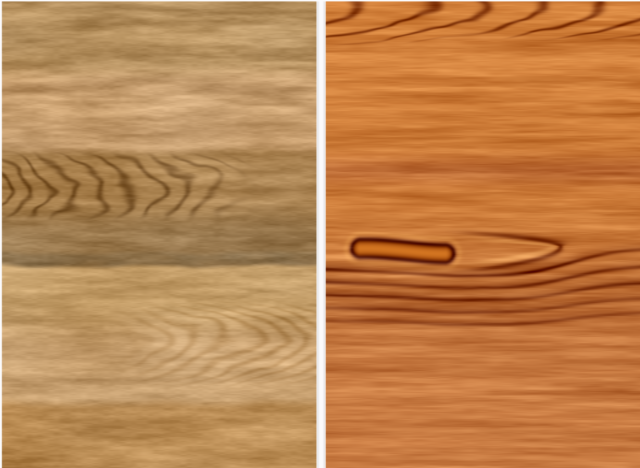
Reproduce this texture procedurally as a WebGL 2 fragment shader.

```glsl
#version 300 es
precision highp float;
// Two wood samples side by side: pale oak planks and knotted orange pine, split by a white gap.
uniform vec2 u_resolution;
out vec4 outColor;

float hash(vec2 p) {
  p = fract(p * vec2(0.1031, 0.1137));
  p += dot(p, p.yx + 33.33);
  return fract((p.x + p.y) * p.x * 7.31);
}

float noise(vec2 p) {
  vec2 i = floor(p), f = fract(p);
  f = f * f * (3.0 - 2.0 * f);
  return mix(mix(hash(i), hash(i + vec2(1, 0)), f.x),
             mix(hash(i + vec2(0, 1)), hash(i + vec2(1, 1)), f.x), f.y);
}

// Signed streaks stretched along x, built from three octaves
float streaks(vec2 p, vec2 scale) {
  float sum = 0.0, amp = 0.5;
  for (int i = 0; i < 3; i++) {
    sum += amp * (noise(p * scale + float(i) * 17.3) - 0.5);
    scale *= vec2(2.3, 2.0);
    amp *= 0.7;
  }
  return sum;
}

// Soft window between a and b
float band(float v, float a, float b, float soft) {
  return smoothstep(a - soft, a + soft, v) * (1.0 - smoothstep(b - soft, b + soft, v));
}

float line(float d, float width) {
  return exp(-d * d / (width * width));
}

// Repeated arched growth rings whose tips point right
float arches(vec2 p, float bend, float spacing, float sharpness) {
  float wobble = (noise(p * vec2(9.0, 24.0)) - 0.5) * 0.06 + (noise(p * vec2(24.0, 55.0)) - 0.5) * 0.022;
  float phase = fract((p.x + bend * p.y * p.y + wobble) / spacing);
  return pow(0.5 + 0.5 * cos(6.28319 * phase), sharpness);
}

vec3 oak(vec2 p) {
  float y = p.y + (noise(p * vec2(14.0, 3.0)) - 0.5) * 0.008;
  // Plank tones from bottom to top
  vec3 c = mix(vec3(0.71, 0.53, 0.31), vec3(0.77, 0.615, 0.425), smoothstep(0.125, 0.15, y));
  c = mix(c, vec3(0.76, 0.61, 0.40), smoothstep(0.25, 0.36, y));
  c = mix(c, vec3(0.60, 0.47, 0.30), smoothstep(0.425, 0.437, y));
  c = mix(c, vec3(0.64, 0.485, 0.29), smoothstep(0.49, 0.58, y));
  c = mix(c, vec3(0.77, 0.61, 0.425), smoothstep(0.667, 0.69, y));
  c = mix(c, vec3(0.71, 0.565, 0.37), smoothstep(0.82, 0.87, y));
  // Long grain, broad stains and short flecks
  float upper = smoothstep(0.68, 0.76, y);
  c += streaks(p, vec2(3.5, 42.0)) * mix(0.17, 0.28, upper) * vec3(1.0, 1.0, 0.95);
  c += streaks(p + 8.0, vec2(16.0, 90.0)) * 0.15;
  c += (noise(p * vec2(5.0, 13.0)) - 0.5) * vec3(0.05, 0.06, 0.07);
  // Dark arched figure in the middle plank
  float figure = band(p.y, 0.54, 0.665, 0.016) * (1.0 - smoothstep(0.38, 0.58, p.x));
  float rings = arches(p - vec2(0.0, 0.59), 12.0, 0.058, 4.0);
  c -= figure * (rings * 0.19 - 0.035) * vec3(1.0, 0.95, 0.8);
  // Faint arched figure in the pale plank
  float faint = band(p.y, 0.19, 0.34, 0.03) * smoothstep(0.2, 0.42, p.x);
  c -= faint * (arches(p - vec2(0.0, 0.272), 24.0, 0.06, 2.0) - 0.35) * vec3(0.08, 0.09, 0.10);
  // Shadowed plank joint
  c -= band(y, 0.432, 0.46, 0.008) * vec3(0.07, 0.05, 0.03) * (0.5 + noise(p * vec2(20.0, 60.0)));
  return c;
}

vec3 pine(vec2 p) {
  vec3 ringTint = vec3(0.36, 0.34, 0.22);
  vec3 c = mix(vec3(0.765, 0.46, 0.24), vec3(0.80, 0.48, 0.215), smoothstep(0.25, 0.65, p.y));
  c -= line(p.y - 0.635, 0.03) * vec3(0.06, 0.06, 0.01);
  // Fine horizontal grain
  c += streaks(p, vec2(2.2, 58.0)) * vec3(0.20, 0.21, 0.18);
  c += streaks(p + 4.0, vec2(7.0, 100.0)) * vec3(0.14, 0.16, 0.14);
  // Arched figure along the top edge
  float crown = smoothstep(0.915, 0.945, p.y + 0.02 * noise(p * vec2(8.0, 1.0)));
  c -= crown * (arches(p - vec2(0.03, 0.985), 45.0, 0.125, 7.0) * 0.85 - 0.08) * ringTint;
  // Growth lines sweeping below the knot
  float wave = (noise(p * vec2(7.0, 4.0)) - 0.5) * 0.007;
  for (int i = 0; i < 5; i++) {
    float k = float(i);
    float rise = 0.045 * exp(-0.3 * k) * smoothstep(1.08, 1.42, p.x);
    float dip = 0.013 * line(p.x - 0.97, 0.22);
    float d = p.y - (0.425 - 0.0265 * k + rise - dip + wave);
    float strength = (0.85 - 0.12 * k) * (0.65 + 0.6 * noise(vec2(p.x * 6.0, k * 5.0)));
    c -= (line(d, 0.0045) + 0.3 * line(d - 0.006, 0.009)) * strength * ringTint;
  }
  // Pointed ring that wraps the knot, lit on its inner side
  vec2 q = p - vec2(1.2, 0.473);
  float bend = q.y > 0.0 ? 230.0 : 72.0;
  float loopDist = (q.x + bend * q.y * q.y + wave) / length(vec2(1.0, 2.0 * bend * q.y));
  float fade = smoothstep(-0.28, -0.08, q.x) * band(q.y, -0.055, 0.04, 0.01);
  c -= line(loopDist, 0.006) * fade * ringTint * 0.85;
  c += line(loopDist + 0.018, 0.012) * fade * vec3(0.07, 0.09, 0.07);
  // Knot: rounded capsule with a scorched rim and amber core
  vec2 k = p - vec2(0.863, 0.463 + wave);
  k.y += 0.004 * sin(k.x * 22.0);
  float knot = length(vec2(max(abs(k.x) - 0.09, 0.0), k.y)) - 0.019;
  c = mix(c, vec3(0.83, 0.46, 0.13), 1.0 - smoothstep(-0.008, 0.003, knot));
  c -= (line(knot, 0.0055) + 0.35 * line(knot + 0.006, 0.007)) * vec3(0.40, 0.34, 0.17);
  c += line(knot - 0.013, 0.006) * vec3(0.04, 0.05, 0.03);
  return c;
}

void main() {
  vec2 p = gl_FragCoord.xy / u_resolution.y;
  float width = u_resolution.x / u_resolution.y;
  // Panel layout as shares of the canvas width
  float x = p.x / width, soft = 0.0015;
  vec3 white = vec3(0.985, 0.98, 0.985);
  float left = band(x, 0.003, 0.4945, soft);
  float right = smoothstep(0.509 - soft, 0.509 + soft, x);
  vec3 gap = white - 0.07 * (line(x - 0.4965, 0.002) + line(x - 0.507, 0.002));
  vec2 woodPoint = vec2(x * 1.371, p.y);
  vec3 color = mix(gap, oak(woodPoint), left);
  color = mix(color, pine(woodPoint), right);
  color = mix(color, white, smoothstep(0.995, 0.999, p.y));
  outColor = vec4(clamp(color, 0.0, 1.0), 1.0);
}
```
